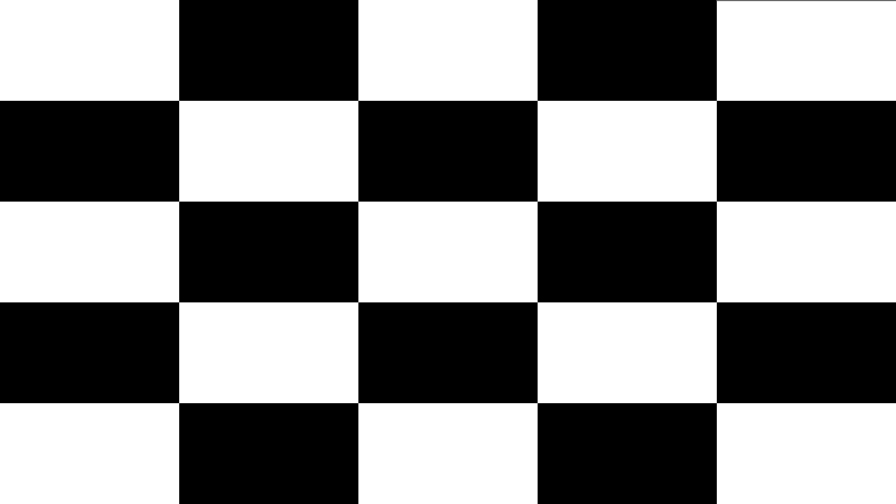
Write a Shadertoy shader that draws this pattern.

```glsl
// Black and white checkerboard of five by five wide cells, with a hairline on one top edge.

const vec2 CELLS = vec2(5.0);
const vec3 BLACK = vec3(0.0);
const vec3 WHITE = vec3(1.0);
const vec3 HAIRLINE_GREY = vec3(0.4);
const float HAIRLINE_WIDTH = 0.0023; // share of the canvas height

// Integral of a square wave that is +1 on even cells and -1 on odd cells
vec2 squareIntegral(vec2 p) {
    return 1.0 - abs(mod(p, 2.0) - 1.0);
}

// Checker coverage averaged over a box: 1 on even cells, 0 on odd cells
float checkerCoverage(vec2 p, vec2 box) {
    vec2 wave = (squareIntegral(p + 0.5 * box) - squareIntegral(p - 0.5 * box)) / box;
    return 0.5 + 0.5 * wave.x * wave.y;
}

// Smoothed step whose ramp is one footprint wide
float edgeCoverage(float x, float edge, float footprint) {
    return clamp((x - edge) / footprint + 0.5, 0.0, 1.0);
}

void mainImage(out vec4 fragColor, in vec2 fragCoord) {
    vec2 uv = fragCoord / iResolution.xy;
    vec2 footprint = 1.0 / iResolution.xy;

    // Checker cells
    vec3 color = mix(BLACK, WHITE, checkerCoverage(uv * CELLS, footprint * CELLS));

    // Hairline along the top of the last column
    float lastColumn = edgeCoverage(uv.x, 1.0 - 1.0 / CELLS.x, footprint.x);
    float topEdge = edgeCoverage(uv.y, 1.0 - HAIRLINE_WIDTH, footprint.y);
    color = mix(color, HAIRLINE_GREY, lastColumn * topEdge);

    fragColor = vec4(color, 1.0);
}
```
